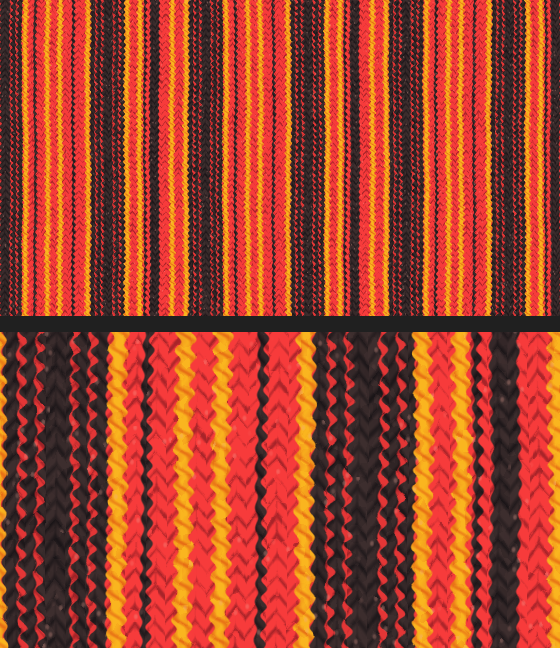
Top: the whole. Bottom: its middle third, enlarged.
Reproduce this texture procedurally as a WebGL 2 fragment shader.

```glsl
#version 300 es
precision highp float;
// Knitted cloth with vertical red, black and gold stripes in a wide repeat.
uniform vec2 u_resolution;
out vec4 outColor;

// Lengths are in threads: the canvas height holds THREADS of them.
const float THREADS = 432.0;
const float REPEAT = 274.0;      // width of one group of stripes
const float START = 30.0;        // left edge of the first whole group
const float STITCH = 8.7;        // height of one stitch
const float COLUMN = 9.13;       // width of one knitted column
const float GOLD_HALF = 3.5;     // half width of a gold chain
const float ZIGZAG = 1.1;        // sideways swing of a chain
const float TAU = 6.28318;

const vec3 RED = vec3(0.97, 0.23, 0.23);
const vec3 RED_SHADE = vec3(0.66, 0.14, 0.16);
const vec3 BLACK = vec3(0.24, 0.18, 0.18);
const vec3 BLACK_SHADE = vec3(0.10, 0.08, 0.09);
const vec3 GOLD = vec3(0.98, 0.71, 0.12);
const vec3 GOLD_SHADE = vec3(0.90, 0.41, 0.08);
const vec3 FUZZ = vec3(0.95, 0.66, 0.60);

// Stripes across one group: gold centres, then black centres with half widths.
const float GOLD_AT[8] = float[8](5.0, 35.0, 52.0, 90.0, 143.5, 161.0, 205.0, 224.0);
const vec2 BLACK_AT[6] = vec2[6](vec2(18.0, 1.7), vec2(70.0, 1.7), vec2(117.0, 23.5),
    vec2(168.0, 1.5), vec2(181.0, 6.3), vec2(251.0, 23.5));
const float BAND_MIN = 20.0;     // wider black stripes carry red lines

float hash(vec2 p) {
    p = fract(p * vec2(0.1031, 0.1137));
    p += dot(p, p.yx + 33.33);
    return fract((p.x + p.y) * p.x * 17.0);
}

// Cellular noise: distance to the nearest point, and that point's random value.
vec2 cells(vec2 p) {
    vec2 base = floor(p), nearest = vec2(9.0, 0.0);
    for (int j = -1; j <= 1; j++)
    for (int i = -1; i <= 1; i++) {
        vec2 cell = base + vec2(i, j);
        vec2 point = cell + vec2(hash(cell + 11.0), hash(cell + 47.0));
        float d = distance(p, point);
        if (d < nearest.x) nearest = vec2(d, hash(cell + 83.0));
    }
    return nearest;
}

// Signed offset from a stripe centre, wrapped to the closest repeat.
float offsetFrom(float x, float centre) {
    return mod(x - centre + 0.5 * REPEAT, REPEAT) - 0.5 * REPEAT;
}

float cover(float d, float halfWidth, float aa) {
    return smoothstep(-aa, aa, halfWidth - abs(d));
}

// Light on slanted yarn loops: 0 in the crease, 1 on the crown.
float loopLight(float slant, float row) {
    float t = fract(row + slant);
    return smoothstep(0.0, 0.4, t) * smoothstep(1.0, 0.65, t);
}

void main() {
    vec2 p = gl_FragCoord.xy / u_resolution.y * THREADS;
    float aa = 0.35 + 0.4 * THREADS / u_resolution.y;

    // Slow sway of the threads and uneven stitch rows
    float x = p.x - START + 0.6 * sin(p.y * 0.021 + p.x * 0.013)
            + 0.4 * sin(p.y * 0.067 + p.x * 0.031);
    float row = p.y / STITCH + 0.18 * sin(p.x * 0.045) + 0.1 * sin(p.y * 0.09 + p.x * 0.11);
    float group = floor(x / REPEAT);

    // V-shaped stitches, each with its own tone, and fine fibres
    float column = x / COLUMN;
    float leg = abs(fract(column) - 0.5);
    float columnPhase = hash(vec2(floor(column), 5.0));
    float stitchRow = row + columnPhase;
    float tone = hash(vec2(floor(column), floor(stitchRow + leg * 1.3)));
    vec2 fibre = cells(p * vec2(0.36, 0.27));
    float light = loopLight(leg * 1.3, stitchRow);
    light *= 0.55 + 0.45 * smoothstep(0.0, 0.12, leg);
    light = clamp(0.3 + 0.6 * light + 0.3 * (tone - 0.5) + 0.35 * (fibre.y - 0.5), 0.0, 1.0);

    vec3 red = mix(RED_SHADE, RED, smoothstep(0.05, 0.7, light));
    vec3 black = mix(BLACK_SHADE, BLACK, light);
    vec3 color = red;

    // Black stripes; the wide bands have four broken red lines
    for (int i = 0; i < 6; i++) {
        vec2 stripe = BLACK_AT[i];
        float phase = TAU * (row + hash(vec2(i, group)));
        float d = offsetFrom(x, stripe.x) + 0.8 * sin(phase);
        float thin = 1.0 - smoothstep(2.0, 5.0, stripe.y);
        float halfWidth = stripe.y + thin * 0.7 * cos(phase + 0.6);
        color = mix(color, black, cover(d, halfWidth, aa));
        if (stripe.y < BAND_MIN) continue;
        for (int k = 0; k < 4; k++) {
            float side = k < 2 ? -1.0 : 1.0;
            float at = side * (8.0 + 8.0 * float(k % 2));
            float wave = TAU * (row + hash(vec2(k + 7, i)));
            float line = offsetFrom(x, stripe.x) - at + ZIGZAG * sin(wave);
            float lineHalf = 1.1 + 0.8 * cos(wave + 0.8) + 0.5 * (fibre.y - 0.5);
            color = mix(color, red * 0.92, cover(line, lineHalf, aa));
        }
    }

    // Gold chains of leaning loops
    for (int i = 0; i < 8; i++) {
        float phase = row + hash(vec2(i + 20, group));
        float d = offsetFrom(x, GOLD_AT[i]) + ZIGZAG * sin(TAU * phase);
        float halfWidth = GOLD_HALF + 0.6 * cos(TAU * phase) + 0.5 * (fibre.y - 0.5);
        float chain = loopLight(d * 0.13, phase) * (1.0 - 0.3 * abs(d) / GOLD_HALF);
        chain = clamp(0.25 + 0.8 * chain + 0.4 * (fibre.y - 0.5), 0.0, 1.0);
        color = mix(color, mix(GOLD_SHADE, GOLD, chain), cover(d, halfWidth, aa));
    }

    // Stray pale lint
    float lint = smoothstep(0.93, 0.98, fibre.y) * smoothstep(0.5, 0.1, fibre.x);
    color = mix(color, FUZZ, 0.3 * lint);
    outColor = vec4(color, 1.0);
}
```
